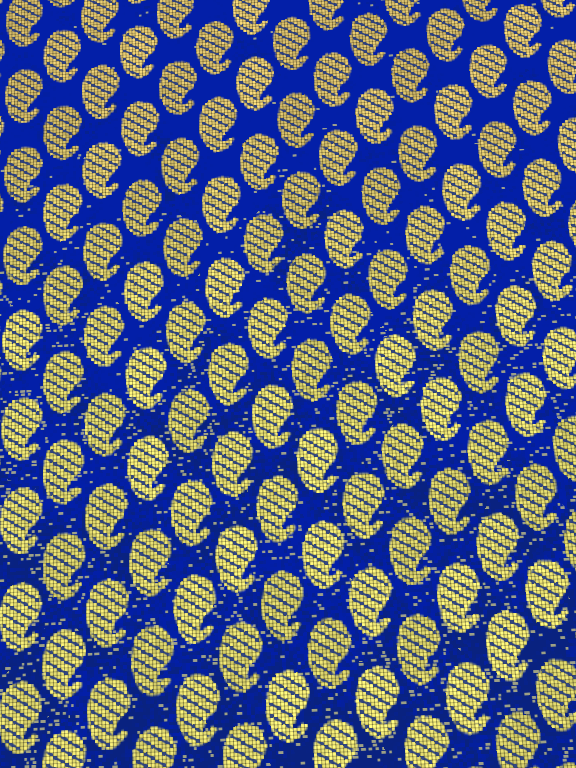
Write a WebGL 2 fragment shader that draws this pattern.

```glsl
#version 300 es
precision highp float;
// Blue brocade cloth with a slanted lattice of striped gold paisleys, seen in mild perspective.
uniform vec2 u_resolution;
out vec4 fragColor;

// Lattice steps in canvas heights, and how they shrink with distance
const vec2 STEP_UP = vec2(0.0497, 0.0579);
const vec2 STEP_DOWN = vec2(0.0566, -0.0526);
const vec2 PERSPECTIVE = vec2(0.0095, -0.0111);
const vec2 LATTICE_ORIGIN = vec2(0.0247, 0.1315);
const float MOTIF_SIZE = 0.038;
const vec2 THREADS = vec2(12.0, 14.0);

const vec3 BRIGHT_BLUE = vec3(0.01, 0.12, 0.66);
const vec3 DEEP_BLUE = vec3(0.035, 0.135, 0.50);
const vec3 STRIPE_BLUE = vec3(0.12, 0.21, 0.50);
const vec3 LEMON_GOLD = vec3(0.88, 0.85, 0.43);
const vec3 TAN_GOLD = vec3(0.83, 0.73, 0.41);
const vec3 PALE_FLECK = vec3(0.76, 0.75, 0.52);

float hash(vec2 p) {
  vec3 q = fract(vec3(p.xyx) * 0.1031);
  q += dot(q, q.yzx + 33.33);
  return fract((q.x + q.y) * q.z);
}

float noise(vec2 p) {
  vec2 i = floor(p), f = fract(p);
  f = f * f * (3.0 - 2.0 * f);
  return mix(mix(hash(i), hash(i + vec2(1, 0)), f.x),
             mix(hash(i + vec2(0, 1)), hash(i + vec2(1, 1)), f.x), f.y);
}

// Plane coordinates of the cloth: inverse of the perspective projection
vec2 canvasToLattice(vec2 p) {
  mat2 m = mat2(STEP_UP - PERSPECTIVE.x * p, STEP_DOWN - PERSPECTIVE.y * p);
  return inverse(m) * p;
}

// Paisley: discs that shrink along a curve hooking to the right
float paisley(vec2 p) {
  float d = 10.0;
  for (int k = 0; k <= 20; k++) {
    float t = float(k) / 20.0, s = 1.0 - t;
    vec2 c = s * s * s * vec2(0.0, 0.36) + 3.0 * s * s * t * vec2(-0.45, -0.35)
           + 3.0 * s * t * t * vec2(-0.10, -1.25) + t * t * t * vec2(0.47, -0.58);
    d = min(d, length(p - c) - (0.11 + 0.53 * pow(s, 1.4)));
  }
  return d;
}

// Slanted lines across the motif, 1 on a line
float stripes(vec2 p, float blur) {
  float s = abs(fract((p.y + 0.52 * p.x) / 0.33 + 0.2) - 0.5);
  return 1.0 - smoothstep(0.13 - blur, 0.13 + blur, s);
}

// Loose gold stitches lying along the weft
float flecks(vec2 weave, float density) {
  float row = floor(weave.y);
  vec2 q = vec2(weave.x * 0.55 + 9.0 * hash(vec2(row, 3.0)), weave.y);
  vec2 id = floor(q), f = abs(fract(q) - 0.5);
  float present = step(1.0 - density, hash(id + 57.0));
  float halfLength = 0.2 + 0.25 * hash(id + 11.0);
  return present * (1.0 - smoothstep(halfLength - 0.15, halfLength + 0.1, f.x))
       * (1.0 - smoothstep(0.25, 0.5, f.y));
}

void main() {
  vec2 p = (gl_FragCoord.xy - 0.5 * u_resolution) / u_resolution.y;
  float height = p.y + 0.5;
  float pixel = 1.0 / (MOTIF_SIZE * u_resolution.y);

  // Weft and warp run along the two diagonals of the lattice
  vec2 lattice = canvasToLattice(p - LATTICE_ORIGIN);
  vec2 weave = vec2(lattice.x + lattice.y, lattice.x - lattice.y) * THREADS;
  vec2 thread = floor(weave);
  vec2 stepped = mix(weave, thread + 0.5, 0.55) / THREADS;
  vec2 steppedLattice = 0.5 * vec2(stepped.x + stepped.y, stepped.x - stepped.y);

  // Position within the nearest motif
  vec2 cell = floor(lattice + 0.5);
  vec2 local = mat2(STEP_UP, STEP_DOWN) * (steppedLattice - cell) / MOTIF_SIZE;
  float d = paisley(local) + 0.04 * (hash(thread) - 0.5);
  float motif = 1.0 - smoothstep(-pixel, pixel, d);
  float line = stripes(local, pixel * 1.4) * (1.0 - smoothstep(-0.12, -0.03, d));

  // Blue ground, deeper toward the lower edge
  float grain = hash(thread + 200.0);
  float shade = 0.35 + 0.55 * height + 0.5 * (noise(lattice * 1.7) - 0.5) + 0.45 * (grain - 0.5);
  vec3 color = mix(DEEP_BLUE, BRIGHT_BLUE, smoothstep(0.25, 0.75, shade));
  float density = 0.17 * (1.0 - smoothstep(0.48, 0.85, height))
                * (0.45 + noise(lattice * vec2(1.3, 1.1) + 40.0));
  color = mix(color, PALE_FLECK, 0.8 * flecks(weave, density + 0.008));

  // Gold threads with dark gaps, varied from motif to motif
  vec2 bead = abs(fract(weave) - 0.5);
  float sheen = 1.06 - 0.32 * smoothstep(0.2, 0.5, bead.x) - 0.22 * smoothstep(0.2, 0.5, bead.y);
  sheen *= 0.94 + 0.12 * hash(cell + 80.0) + 0.16 * (grain - 0.5);
  vec3 gold = mix(LEMON_GOLD, TAN_GOLD, smoothstep(0.45, 0.95, height)) * sheen;
  gold = mix(gold, STRIPE_BLUE, line * 0.9);
  color = mix(color, gold, motif);

  fragColor = vec4(color, 1.0);
}
```
